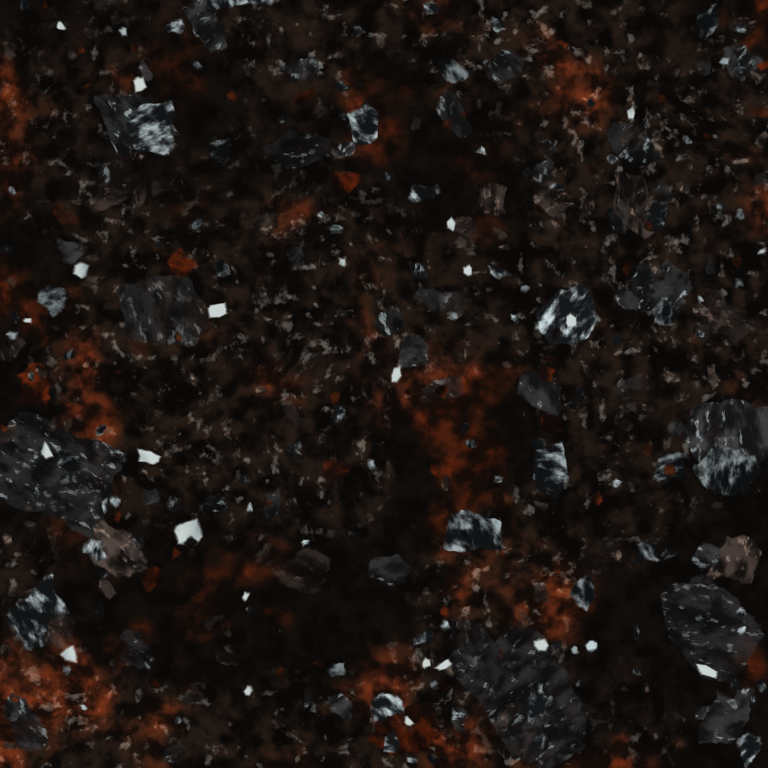
This texture is drawn by a WebGL 1 fragment shader. Its source:

```glsl
precision highp float;
// Dark rock thin section: angular mineral grains set in a brown-black matrix.
// Warped noise makes the matrix and rust stains; four layers of jittered cells
// scatter noisy polygons, from large speckled fragments to tiny bright chips.
uniform vec2 u_resolution;

float hash(vec2 p) {
  vec3 q = fract(vec3(p.xyx) * 0.1031);
  q += dot(q, q.yzx + 33.33);
  return fract((q.x + q.y) * q.z);
}

float noise(vec2 p) {
  vec2 i = floor(p), f = fract(p);
  f = f * f * (3.0 - 2.0 * f);
  return mix(mix(hash(i), hash(i + vec2(1, 0)), f.x),
             mix(hash(i + vec2(0, 1)), hash(i + vec2(1, 1)), f.x), f.y);
}

float fbm(vec2 p) {
  float sum = 0.0, amp = 0.53;
  for (int i = 0; i < 4; i++) {
    sum += amp * noise(p);
    p = mat2(1.6, 1.2, -1.2, 1.6) * p + 19.7;
    amp *= 0.5;
  }
  return sum;
}

mat2 rotation(float a) {
  return mat2(cos(a), sin(a), -sin(a), cos(a));
}

// Distance to an irregular convex polygon of mean radius r
float polygon(vec2 p, float r, vec2 seed) {
  float d = -r;
  for (int i = 0; i < 6; i++) {
    float k = float(i);
    float a = (k + 0.7 * hash(seed + k * 3.1)) * 1.0472;
    float reach = r * mix(0.65, 1.05, hash(seed + k * 5.7 + 40.0));
    d = max(d, dot(p, vec2(cos(a), sin(a))) - reach);
  }
  return d;
}

// Interior colour; kind runs from dull fragments to clear bright crystals
vec3 mineral(vec2 p, float kind, vec2 seed) {
  vec2 q = rotation(hash(seed + 8.0) * 3.14) * p * vec2(1.0, 1.7) + seed * 1.37;
  float body = fbm(q * 42.0);
  float fleck = fbm(q * 85.0 + 31.0);
  float glow = mix(0.65, 1.2, hash(seed + 15.0));
  if (kind < 0.42) {
    vec3 grey = mix(vec3(0.07, 0.072, 0.075), vec3(0.23, 0.23, 0.235), smoothstep(0.3, 0.75, body));
    return glow * grey + vec3(0.38, 0.42, 0.43) * smoothstep(0.6, 0.82, fleck);
  }
  if (kind < 0.62) {
    vec3 brown = mix(vec3(0.06, 0.05, 0.045), vec3(0.27, 0.23, 0.21), smoothstep(0.3, 0.75, body));
    return glow * brown + vec3(0.34, 0.29, 0.25) * smoothstep(0.58, 0.85, fleck);
  }
  if (kind < 0.71)
    return glow * mix(vec3(0.08, 0.04, 0.03), vec3(0.42, 0.15, 0.05), smoothstep(0.35, 0.8, body));
  if (kind < 0.95) {
    float patches = smoothstep(0.4, 0.72, mix(body, fleck, 0.4));
    return glow * mix(vec3(0.07, 0.075, 0.08), vec3(0.66, 0.71, 0.72), patches);
  }
  float shade = smoothstep(0.2, 0.55, fbm(q * 16.0));
  return mix(vec3(0.5, 0.55, 0.56), vec3(0.78, 0.82, 0.81), shade);
}

// One layer of scattered grains; kinds gives the range of minerals used
vec3 addGrains(vec3 color, vec2 p, float cells, float density, vec2 kinds, float layer) {
  vec2 g = p * cells, home = floor(g);
  float rough = (fbm(p * cells * 3.5 + layer) - 0.5) * 0.3;
  for (int y = -1; y <= 1; y++) {
    for (int x = -1; x <= 1; x++) {
      vec2 id = home + vec2(x, y);
      vec2 seed = id + layer * 17.3 + 5.0;
      if (hash(seed) > density) continue;
      vec2 jitter = vec2(hash(seed + 2.3), hash(seed + 6.1)) - 0.5;
      vec2 local = g - id - 0.5 - 0.6 * jitter;
      local = rotation(0.8 + 2.4 * (hash(seed + 9.9) - 0.5)) * local;
      local.y *= mix(1.0, 1.8, hash(seed + 12.4));
      float radius = mix(0.24, 0.46, hash(seed + 21.0));
      float kind = mix(kinds.x, kinds.y, hash(seed + 27.0));
      float d = polygon(local, radius, seed) + rough * (kind > 0.95 ? 0.5 : 1.0);
      d /= cells;
      if (d > 0.003) continue;
      float cover = 1.0 - smoothstep(-0.003, 0.002, d);
      cover *= kind > 0.71 ? 1.0 : mix(0.5, 1.0, hash(seed + 33.0));
      color = mix(color, mineral(p, kind, seed), cover);
    }
  }
  return color;
}

void main() {
  vec2 p = gl_FragCoord.xy / min(u_resolution.x, u_resolution.y);

  // Fine-grained matrix with quiet black areas and rust stains
  vec2 warped = p + 0.03 * vec2(fbm(p * 9.0), fbm(p * 9.0 + 50.0));
  float grit = smoothstep(0.3, 0.8, fbm(warped * 55.0));
  float quiet = smoothstep(0.32, 0.55, fbm(p * 5.0 + 12.0));
  float rust = smoothstep(0.5, 0.75, fbm(warped * 8.0 + 70.0));
  float fleck = smoothstep(0.6, 0.85, fbm(warped * 80.0 + 90.0));
  vec3 color = mix(vec3(0.04, 0.033, 0.028), vec3(0.145, 0.105, 0.08), grit * mix(0.3, 1.0, quiet));
  color += vec3(0.26, 0.075, 0.015) * rust * (0.2 + grit);
  color += vec3(0.27, 0.27, 0.26) * fleck * quiet;

  // Grains, coarse to fine
  color = addGrains(color, p, 4.0, 0.27, vec2(0.0, 0.45), 1.0);
  color = addGrains(color, p, 9.0, 0.42, vec2(0.0, 1.0), 2.0);
  color = addGrains(color, p, 19.0, 0.27, vec2(0.1, 0.99), 3.0);
  color = addGrains(color, p, 42.0, 0.13, vec2(0.4, 1.0), 4.0);
  gl_FragColor = vec4(color, 1.0);
}
```
